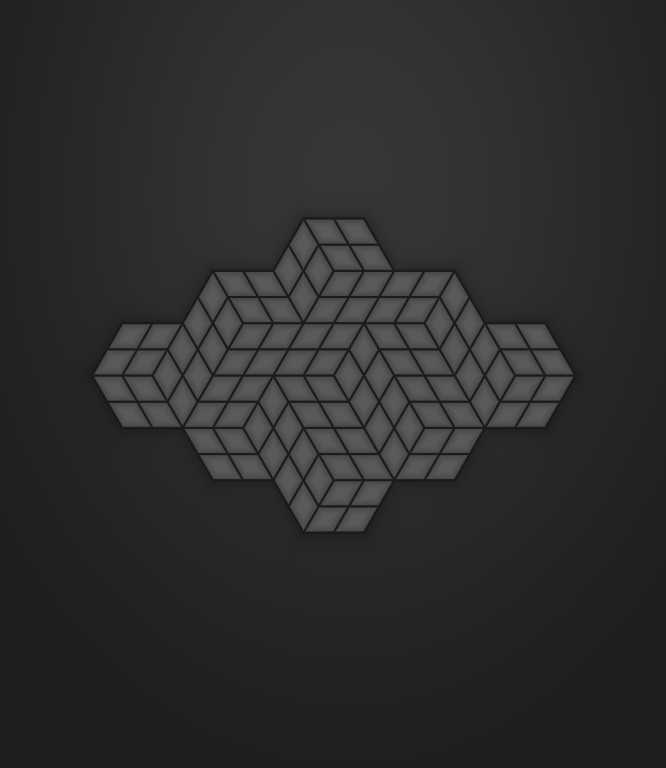
A Shadertoy shader for this background:

```glsl
const float H = 0.8660254; // half height of a unit hexagon

// Signed distance to a flat-topped hexagon with side 1
float hexagon(vec2 p) {
    p = abs(p);
    return max(p.y, H * p.x + 0.5 * p.y) - H;
}

// Distance to the nearest seam of a cube whose three faces are split 2 x 2
float cubeSeams(vec2 p) {
    float third = 2.0943951;
    float angle = mod(atan(p.y, p.x), third);
    p = length(p) * vec2(cos(angle), sin(angle));
    vec2 face = vec2(p.x + 0.5 * p.y / H, p.y / H);
    vec2 gap = abs(face - floor(face * 2.0 + 0.5) * 0.5) * H;
    return min(gap.x, gap.y);
}

void mainImage(out vec4 fragColor, in vec2 fragCoord) {
    vec2 p = (fragCoord - 0.5 * iResolution.xy) / iResolution.y;
    float side = 0.0787;
    vec2 q = (p - vec2(0.001, 0.011)) / side;
    float pixel = 1.0 / (iResolution.y * side);

    // Backdrop with a soft light above the centre
    float falloff = length((p - vec2(0.02, 0.255)) / vec2(0.64, 0.885));
    vec3 color = mix(vec3(0.208, 0.212, 0.219), vec3(0.117, 0.117, 0.119),
                     smoothstep(0.0, 1.0, falloff));

    // Three by three lattice of cubes, some mirrored
    float outer = 1e3;
    vec2 local = vec2(0.0);
    for (int i = -1; i <= 1; i++) {
        for (int j = -1; j <= 1; j++) {
            vec2 offset = q - vec2(1.5 * float(i + j), H * float(j - i));
            float d = hexagon(offset);
            if (d < outer) {
                outer = d;
                bool mirrored = i == 0 || i + j == -2;
                local = mirrored ? vec2(-offset.x, offset.y) : offset;
            }
        }
    }

    // Contact shadow around the cluster
    color *= 1.0 - 0.25 * exp(-7.0 * max(outer, 0.0));

    // Tiles, darker towards their seams
    float seam = cubeSeams(local);
    vec3 tile = mix(vec3(0.285, 0.285, 0.292), vec3(0.352, 0.352, 0.36),
                    smoothstep(0.0, 0.16, seam));
    color = mix(color, tile, smoothstep(0.5, -0.5, outer / pixel));

    // Seams and outline
    float lineDistance = outer > 0.0 ? outer : seam;
    float ink = 1.0 - smoothstep(-0.6, 0.6, (lineDistance - 0.019) / pixel);
    color = mix(color, vec3(0.095, 0.095, 0.1), 0.92 * ink);

    fragColor = vec4(color, 1.0);
}
```
